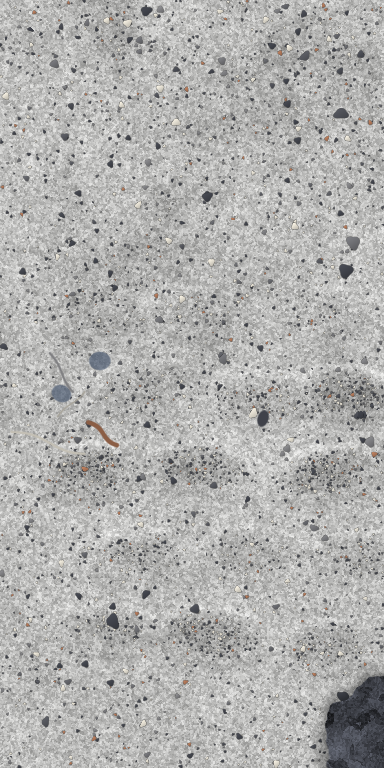
Give the GLSL for this texture, as a Shadertoy shader.

```glsl
// Grey sand strewn with pebbles, tread dents full of grit, twigs and a dark rock.

const vec3 SAND = vec3(0.742, 0.742, 0.736);
const vec3 SLATE = vec3(0.25, 0.26, 0.29);
const vec3 ASH = vec3(0.50, 0.50, 0.51);
const vec3 CREAM = vec3(0.87, 0.85, 0.80);
const vec3 RUST = vec3(0.68, 0.46, 0.34);
const vec3 BLUE_GREY = vec3(0.43, 0.47, 0.53);
const float SOFT = 0.0024; // edge softness in canvas widths

vec4 hash4(vec2 p) {
    vec4 q = fract(p.xyxy * vec4(0.1031, 0.1030, 0.0973, 0.1099));
    q += dot(q, q.wzxy + 33.33);
    return fract((q.xxyz + q.yzzw) * q.zywx);
}

mat2 turn(float a) {
    return mat2(cos(a), sin(a), -sin(a), cos(a));
}

// Smooth irregular tone, roughly -1 to 1
float layeredSines(vec2 p) {
    float sum = 0.0, amp = 0.6;
    for (int i = 0; i < 5; i++) {
        p = turn(0.9) * p * 1.7 + 1.3;
        sum += amp * sin(p.x + 1.6 * sin(p.y * 1.1)) * cos(p.y + sin(p.x * 0.7));
        amp *= 0.65;
    }
    return sum;
}

// Cellular grains: x = random tone of the nearest grain, y = its distance
vec2 grains(vec2 p, float seed) {
    vec2 cell = floor(p), best = vec2(0.0, 9.0);
    for (int j = -1; j <= 1; j++)
    for (int i = -1; i <= 1; i++) {
        vec2 id = cell + vec2(i, j);
        vec4 r = hash4(id + seed);
        float d = length(p - id - r.xy);
        if (d < best.y) best = vec2(r.z, d);
    }
    return best;
}

vec3 stoneColour(float pick, float pale) {
    vec3 c = mix(SLATE, ASH, smoothstep(0.25, 0.8, pick));
    c = mix(c, CREAM, step(1.0 - pale, pick));
    return mix(c, RUST, step(0.94, pick));
}

// Scattered lumpy stones: rgb and coverage
vec4 pebbles(vec2 p, float cells, float density, float pale, float seed) {
    p *= cells;
    vec2 cell = floor(p);
    vec4 result = vec4(0.0);
    for (int j = -1; j <= 1; j++)
    for (int i = -1; i <= 1; i++) {
        vec2 id = cell + vec2(i, j);
        vec4 r = hash4(id + seed), s = hash4(id + seed + 71.7);
        if (r.x > density) continue;
        vec2 offset = p - id - 0.15 - 0.7 * r.yz;
        vec2 q = turn(6.28 * s.x) * offset * vec2(1.0, 1.0 + 0.6 * s.y);
        float radius = mix(0.19, 0.46, r.w * r.w);
        float lump = 1.0 + 0.15 * sin(3.0 * atan(q.y, q.x) + 6.28 * s.w);
        float cover = smoothstep(SOFT, -SOFT, (length(q) - radius * lump) / cells);
        float light = 1.0 + 0.16 * dot(offset / radius, vec2(-0.5, 0.8));
        result = mix(result, vec4(stoneColour(s.z, pale) * light, 1.0), cover);
    }
    return result;
}

// Rows of tread dents: x = grit amount, y = rim light
vec2 treadDents(vec2 p) {
    vec2 result = vec2(0.0);
    for (int row = 0; row < 5; row++)
    for (int col = 0; col < 3; col++) {
        vec4 r = hash4(vec2(col, row) * 3.7 + 5.0);
        float stagger = 0.12 * mod(float(row), 2.0);
        vec2 centre = vec2(0.24 + 0.29 * float(col) + stagger, 0.33 + 0.215 * float(row));
        centre += (r.xy - 0.5) * vec2(0.08, 0.05);
        vec2 q = turn(0.3 * (r.z - 0.5)) * (p - centre) / vec2(0.13, 0.062);
        float d = length(q);
        float strength = mix(0.35, 1.0, r.w) * (row == 4 ? 0.4 : 1.0);
        result.x = max(result.x, strength * smoothstep(1.15, 0.35, d));
        result.y += strength * q.y * exp(-pow((d - 1.15) / 0.17, 2.0));
    }
    return result;
}

float twig(vec2 p, vec2 a, vec2 b, float width, float bend) {
    vec2 along = b - a;
    float h = clamp(dot(p - a, along) / dot(along, along), 0.0, 1.0);
    vec2 bow = vec2(-along.y, along.x) * bend * sin(6.0 * h);
    return smoothstep(SOFT, -SOFT, length(p - a - along * h - bow) - width);
}

float oval(vec2 p, vec2 centre, vec2 radii, float angle) {
    float d = length(turn(angle) * (p - centre) / radii) - 1.0;
    return smoothstep(SOFT, -SOFT, d * min(radii.x, radii.y));
}

vec3 overlay(vec3 base, vec4 top) {
    return mix(base, top.rgb, top.a);
}

void mainImage(out vec4 fragColor, in vec2 fragCoord) {
    vec2 p = fragCoord / iResolution.x;
    float tone = layeredSines(p * 3.0), mottle = layeredSines(p * 13.0 + 4.0);
    vec2 dent = treadDents(p + 0.012 * vec2(mottle, tone));
    float grit = clamp(dent.x * (0.9 + 0.5 * mottle), 0.0, 1.0);

    // Sand with fine grain and damp blotches
    vec2 fine = grains(p * 210.0, 3.0), coarse = grains(p * 105.0, 19.0);
    float damp = smoothstep(0.1, 1.0, -tone) * smoothstep(0.1, 0.8, p.y);
    float shade = 0.025 * tone + 0.025 * mottle - 0.08 * damp - 0.13 * grit + 0.07 * dent.y;
    shade += 0.19 * (fine.x - 0.5) + 0.12 * (coarse.x - 0.5) - 0.05 * (coarse.y - 0.4);
    vec3 colour = SAND + shade;

    // Grit and pebbles, from small to large
    float spread = 0.07 + 0.08 * damp + 0.03 * smoothstep(1.2, 2.0, p.y);
    colour = overlay(colour, pebbles(p, 105.0, 0.75 * grit, 0.4, 7.0));
    colour = overlay(colour, pebbles(p, 88.0, spread * 1.3, 0.2, 31.0));
    colour = overlay(colour, pebbles(p, 46.0, spread, 0.22, 53.0));
    colour = overlay(colour, pebbles(p, 23.0, spread * 0.6, 0.25, 97.0));
    float bluish = oval(p, vec2(0.16, 0.975), vec2(0.026, 0.022), 0.4);
    bluish = max(bluish, oval(p, vec2(0.26, 1.06), vec2(0.028, 0.024), 0.0));
    colour = mix(colour, BLUE_GREY + 0.3 * shade, bluish);
    colour = mix(colour, SLATE, oval(p, vec2(0.685, 0.91), vec2(0.014, 0.022), 0.3));

    // Twigs
    colour = mix(colour, CREAM * 0.88, twig(p, vec2(0.03, 0.875), vec2(0.22, 0.82), 0.003, 0.04));
    colour = mix(colour, ASH, twig(p, vec2(0.13, 1.08), vec2(0.19, 0.98), 0.003, 0.03));
    colour = mix(colour, CREAM * 0.75, twig(p, vec2(0.15, 0.915), vec2(0.22, 0.98), 0.002, 0.03));
    colour = mix(colour, RUST * 0.8, twig(p, vec2(0.23, 0.90), vec2(0.305, 0.842), 0.006, 0.06));

    // Faceted rock in the corner with its soft shadow
    float edge = length(p - vec2(1.02, 0.06)) - 0.175 + 0.014 * mottle;
    colour *= 1.0 - 0.3 * smoothstep(0.04, 0.0, edge);
    float facet = grains(p * 26.0 + mottle, 41.0).x;
    vec3 rock = SLATE * (0.65 + 0.6 * facet + 0.25 * mottle) + 0.4 * (fine.x - 0.5) * SLATE;
    colour = mix(colour, rock, smoothstep(SOFT, -SOFT, edge));

    fragColor = vec4(clamp(colour, 0.0, 1.0), 1.0);
}
```
